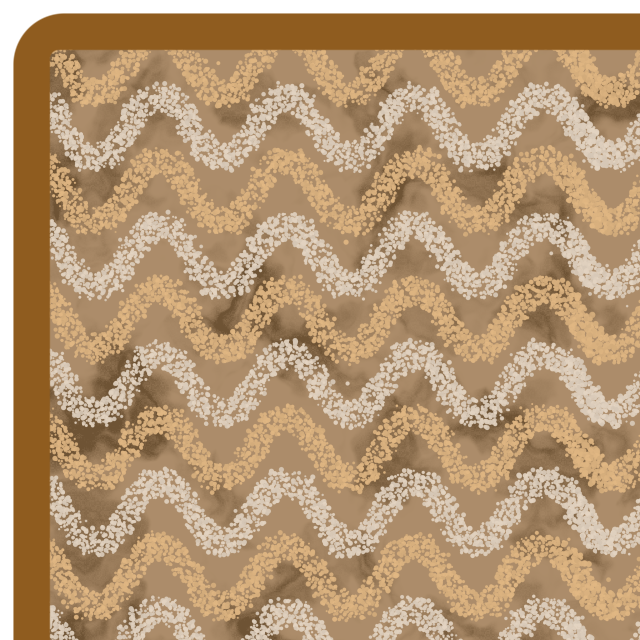
This pattern is drawn by a Shadertoy shader. Its source:

```glsl
// Speckled wavy stripes, sand and cream in turn, on a smoky tan panel with a rounded brown frame.

const vec3 PAPER = vec3(1.0);
const vec3 FRAME = vec3(0.56, 0.36, 0.12);
const vec3 GROUND = vec3(0.675, 0.55, 0.415);
const vec3 SMOKE = vec3(0.43, 0.325, 0.205);
const vec3 SAND = vec3(0.86, 0.70, 0.50);
const vec3 CREAM = vec3(0.87, 0.81, 0.74);

const float FRAME_MARGIN = 0.021;
const float FRAME_RADIUS = 0.080;
const float PANEL_MARGIN = 0.078;
const float PANEL_RADIUS = 0.014;

const float WAVELENGTH = 0.1986;
const float AMPLITUDE = 0.046;
const float TROUGH_X = 0.150;
const float FIRST_ROW = 0.199;
const float ROW_SPACING = 0.1003;
const float BAND_CORE = 0.014;     // half width at full density
const float BAND_EDGE = 0.026;     // half width where dots run out

const float DOT_CELL = 0.0065;
const float DOT_MIN = 0.0014;
const float DOT_MAX = 0.0041;
const float DOT_DENSITY = 0.82;
const int DOT_LAYERS = 2;
const float TAU = 6.28319;

vec3 hash3(vec2 p) {
    vec3 q = fract(vec3(p.xyx) * vec3(0.1031, 0.1030, 0.0973));
    q += dot(q, q.yxz + 33.33);
    return fract((q.xxy + q.yzz) * q.zyx);
}

float gradientNoise(vec2 p) {
    vec2 i = floor(p), f = fract(p);
    vec2 u = f * f * f * (f * (f * 6.0 - 15.0) + 10.0);
    vec4 corner;
    for (int k = 0; k < 4; k++) {
        vec2 o = vec2(k & 1, k >> 1);
        float a = TAU * hash3(i + o + 57.0).x;
        corner[k] = dot(vec2(cos(a), sin(a)), f - o);
    }
    return mix(mix(corner.x, corner.y, u.x), mix(corner.z, corner.w, u.x), u.y);
}

float fbm(vec2 p) {
    float sum = 0.0, gain = 1.0;
    for (int i = 0; i < 4; i++) {
        sum += gain * gradientNoise(p);
        p = mat2(1.6, 1.2, -1.2, 1.6) * p + 7.3;
        gain *= 0.5;
    }
    return sum;
}

// Distance to a rounded corner whose two sides run off the canvas
float cornerDistance(vec2 p, float margin, float radius) {
    vec2 q = margin + radius - p;
    return length(max(q, 0.0)) + min(max(q.x, q.y), 0.0) - radius;
}

// Distance to the nearest wave centre line, and the row it belongs to
vec2 nearestWave(vec2 p) {
    float x = p.x - 0.013 * smoothstep(0.78, 0.96, p.x);
    float phase = TAU * (x - TROUGH_X) / WAVELENGTH;
    float y = p.y - FIRST_ROW - AMPLITUDE * cos(phase);
    float slope = AMPLITUDE * TAU / WAVELENGTH * sin(phase);
    float row = round(y / ROW_SPACING);
    return vec2(abs(y - row * ROW_SPACING) / sqrt(1.0 + slope * slope), row);
}

vec3 smokyGround(vec2 p) {
    vec2 warp = vec2(fbm(p * 7.0 + 3.0), fbm(p * 7.0 + 19.0));
    float cloud = fbm(p * 5.5 + 0.6 * warp + 11.0);
    float wisp = 1.0 - smoothstep(0.0, 0.3, abs(fbm(p * vec2(9.0, 13.0) + warp)));
    float grain = hash3(floor(p * 512.0)).x - 0.5;
    float shade = smoothstep(-0.15, 0.65, cloud);
    shade *= 0.75 + 0.45 * wisp + 0.25 * grain;
    return mix(GROUND, SMOKE, clamp(shade, 0.0, 1.0));
}

// Scatter sprayed dots, kept only where their centres fall on a wave
vec3 sprayWaves(vec3 color, vec2 p, float px) {
    for (int layer = 0; layer < DOT_LAYERS; layer++) {
        vec2 shift = float(layer) * vec2(0.37, 0.61);
        vec2 cell = floor(p / DOT_CELL + shift);
        for (int k = 0; k < 9; k++) {
            vec2 id = cell + vec2(k % 3, k / 3) - 1.0;
            vec3 rnd = hash3(id + float(layer) * 311.0 + 13.0);
            vec3 look = hash3(id + float(layer) * 173.0 + 401.0);
            vec2 center = (id + rnd.xy - shift) * DOT_CELL;
            vec2 wave = nearestWave(center);
            float heavy = smoothstep(0.87, 0.91, center.x) * (1.0 - smoothstep(0.95, 0.98, center.x));
            float density = mix(DOT_DENSITY, 1.0, heavy) * (1.0 - smoothstep(BAND_CORE, BAND_EDGE, wave.x));
            if (rnd.z > density) continue;
            float radius = mix(DOT_MIN, DOT_MAX, look.x) * (1.0 + 0.2 * heavy);
            float cover = 1.0 - smoothstep(-px, px, length(p - center) - radius);
            vec3 paint = mod(wave.y, 2.0) < 0.5 ? CREAM : SAND;
            color = mix(color, paint * (0.96 + 0.07 * look.y), cover * 0.93);
        }
    }
    return color;
}

void mainImage(out vec4 fragColor, in vec2 fragCoord) {
    float px = 1.0 / iResolution.y;
    vec2 p = vec2(fragCoord.x, iResolution.y - fragCoord.y) * px;   // y runs down

    vec3 panel = sprayWaves(smokyGround(p), p, 0.7 * px);
    float frame = cornerDistance(p, FRAME_MARGIN, FRAME_RADIUS);
    float inner = cornerDistance(p, PANEL_MARGIN, PANEL_RADIUS);
    vec3 color = mix(FRAME, PAPER, smoothstep(-px, px, frame));
    color = mix(panel, color, smoothstep(-px, px, inner));
    fragColor = vec4(color, 1.0);
}
```
